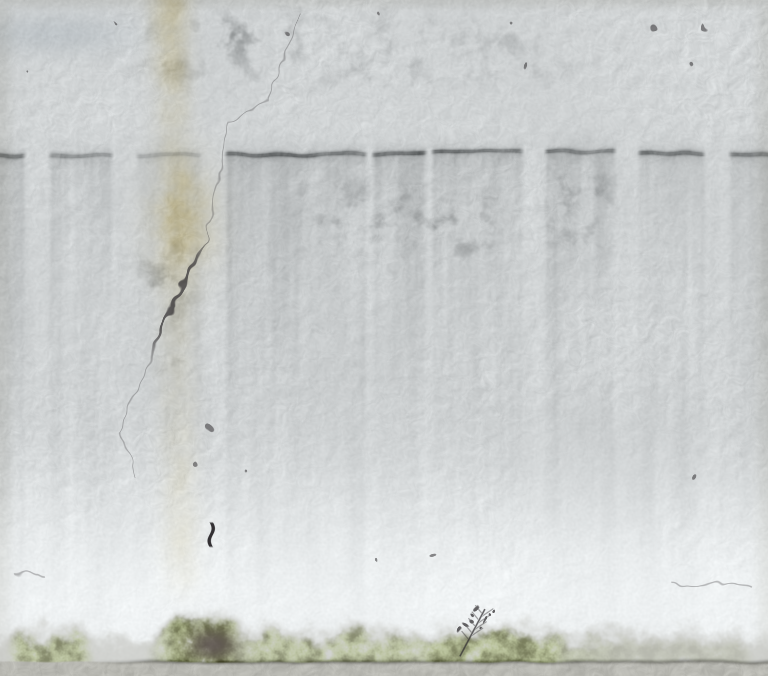
Write a WebGL 1 fragment shader that draws this texture.

```glsl
precision highp float;
// A weathered plaster wall: grain, a broken ledge line with rain streaks,
// a rusty column, a long crack and a mossy foot.
// Built from gradient noise, soft windows and segment distances.
uniform vec2 u_resolution;

const float ASPECT = 1.138;
const float FLOOR_Y = .021;
const float GRAIN = .085;
const float STREAK = .085;
const vec3 PLASTER = vec3(.815, .828, .832);
const vec3 GROUND = vec3(.725, .725, .7);
const vec3 RUST = vec3(.93, .89, .76);
const vec3 MOSS_LIGHT = vec3(.72, .76, .58);
const vec3 MOSS_DARK = vec3(.42, .44, .29);
const vec3 SOIL = vec3(.37, .33, .33);
const vec3 INK = vec3(.2, .19, .2);

vec2 hash2(vec2 c) {
  vec3 h = fract(c.xyx * vec3(.1031, .103, .0973));
  h += dot(h, h.yzx + 33.33);
  return fract((h.xx + h.yz) * h.zy);
}

float corner(vec2 cell, vec2 f, vec2 o) {
  return dot(hash2(cell + o) * 2. - 1., f - o);
}

float noise(vec2 p) {
  vec2 i = floor(p), f = p - i, w = f * f * (3. - 2. * f);
  return mix(mix(corner(i, f, vec2(0)), corner(i, f, vec2(1, 0)), w.x),
    mix(corner(i, f, vec2(0, 1)), corner(i, f, vec2(1)), w.x), w.y);
}

float fbm(vec2 p) {
  float sum = 0., amp = 1.;
  for (int i = 0; i < 4; i++) {
    sum += amp * noise(p);
    p = mat2(1.6, 1.2, -1.2, 1.6) * p + 17.3;
    amp *= .55;
  }
  return sum;
}

// Soft window between a and b
float span(float x, float a, float b, float s) {
  return smoothstep(a - s, a + s, x) * (1. - smoothstep(b - s, b + s, x));
}

float blob(vec2 p, float x, float y, float w, float h) {
  vec2 d = (p - vec2(x, y)) / vec2(w, h);
  return exp(-dot(d, d));
}

float seg(vec2 p, vec2 a, vec2 b) {
  vec2 d = b - a;
  return length(p - a - d * clamp(dot(p - a, d) / dot(d, d), 0., 1.));
}

float stroke(float d, float w) {
  float px = 1. / u_resolution.y;
  return 1. - smoothstep(w - .5 * px, w + px, d);
}

float crack(vec2 p) {
  vec2 a = vec2(.396, .852), b = vec2(.341, .819), c = vec2(.318, .703);
  vec2 d = vec2(.304, .644), e = vec2(.245, .525), f = vec2(.178, .362);
  float upper = min(min(seg(p, vec2(.445, .978), a), seg(p, a, b)), seg(p, b, c));
  return min(min(upper, seg(p, c, d)), min(seg(p, d, e), min(seg(p, e, f), seg(p, f, vec2(.2, .295)))));
}

void main() {
  vec2 p = gl_FragCoord.xy / u_resolution * vec2(ASPECT, 1);
  float x = p.x, y = p.y, broad = fbm(p * 5.), mid = fbm(p * 24. + 9.);
  vec2 jag = vec2(noise(p * 55.), noise(p * 55. + 31.)) * .012, q = p + jag;

  // Plaster, whiter at the foot, worn at the borders
  vec3 col = PLASTER + .125 * (1. - smoothstep(.1, .4, y)) + .022 * broad + .012 * mid;
  float rim = min(min(x, ASPECT - x), 1.5 - 1.5 * y);
  col -= vec3(.05, .053, .062) * (1. - smoothstep(0., .03, rim));
  col -= vec3(.06, .05, .04) * blob(p, .08, .95, .13, .03);

  // Ledge pieces and rain streaks
  float s = .005;
  float ledge = .8 * span(x, -.1, .036, s) + .7 * span(x, .074, .166, s) + .4 * span(x, .203, .297, s)
    + span(x, .335, .542, s) + span(x, .553, .631, s) + span(x, .641, .774, s)
    + .9 * span(x, .809, .911, s) + .8 * span(x, .947, 1.043, s) + .8 * span(x, 1.082, 1.3, s);
  float drop = .77 + .006 * blob(p, .8, y, .3, 1.) - y - .005 * noise(p * 28.);
  float line = exp(-drop * drop / .00001) + .35 * exp(-abs(drop) / .009);
  float fall = smoothstep(-.01, .01, drop) * exp(-max(drop, 0.) / .26);
  float streak = noise(p * vec2(42, 2.5)) + .6 * noise(p * vec2(110, 5));
  col -= STREAK * ledge * fall * (.85 + .9 * streak) + .025 * streak * span(y, .15, .75, .12);
  col -= .33 * ledge * min(line, 1.) * (1. + .5 * mid);

  // Sooty patches
  float soot = blob(p, .34, .945, .045, .03) + blob(p, .245, .58, .04, .06)
    + blob(p, .262, .46, .025, .025) + blob(p, .55, .68, .1, .05) + blob(p, .69, .66, .05, .05)
    + blob(p, .86, .7, .05, .07) + .5 * span(y, .87, .98, .04) * span(x, .2, .85, .1);
  col -= .17 * soot * smoothstep(-.1, .5, mid);

  // Rusty column
  float rust = blob(p, .272 - .02 * y, y, .026, 1.) * (.3 + .6 * smoothstep(.78, .98, y));
  rust += .9 * blob(p, .272, .67, .045, .08);
  col *= mix(vec3(1), RUST, rust * (1. + .7 * mid) * smoothstep(.08, .2, y));

  // Embossed grain lit from the upper left
  vec2 e = vec2(-.0016, .0016);
  float relief = GRAIN * (fbm((q - e) * 48.) - fbm((q + e) * 48.));
  col += relief * (.75 + .6 * broad) * (.45 + .55 * smoothstep(.1, .4, y)) + .025 * noise(p * 210.);

  // Cracks
  float heavy = span(y, .49, .63, .03);
  col = mix(col, INK, (.28 + .45 * heavy) * stroke(crack(q), .0007 + .0012 * heavy));
  float hair = min(seg(q, vec2(.99, .137), vec2(1.11, .134)), seg(q, vec2(.02, .15), vec2(.065, .149)));
  col = mix(col, INK, .3 * stroke(hair, .0008));

  // Flecks, denser near the top, and a chipped slit
  vec2 cell = floor(p * 15.), r = hash2(cell + 4.);
  float size = .0045 * r.y * step(r.x, .03 + .3 * smoothstep(.8, .93, y));
  float fleck = length(q - (cell + .25 + .5 * hash2(cell + 71.)) / 15.);
  col = mix(col, INK, .55 * stroke(fleck, size) * step(.0008, size));
  float slit = abs(x - .313 - .003 * sin((y - .209) * 170.));
  col = mix(col, INK, stroke(slit, .0022) * span(y, .191, .227, .002));

  // Moss and soil along the foot
  float mound = span(x, .24, .36, .03), clump = fbm(p * 38. + 50.);
  float growth = mound + .75 * span(x, .02, .13, .015) + .7 * span(x, .37, .61, .02)
    + .85 * span(x, .62, .84, .03) + .5 * span(x, .85, 1.11, .02);
  float top = .038 + .025 * growth + .018 * mound + .03 * mid;
  vec3 moss = mix(MOSS_LIGHT, MOSS_DARK, smoothstep(-.3, .5, clump + .35 * growth - .25));
  moss = mix(moss, GROUND, .65 * smoothstep(.8, .95, x));
  moss = mix(moss, SOIL, .85 * blob(p, .315, .046, .04, .024));
  col = mix(col, GROUND, .55 * (1. - smoothstep(top, top + .03, y)));
  float cover = 1. - smoothstep(top - .012, top + .012, y);
  col = mix(col, moss, cover * min(growth, 1.) * smoothstep(-.55, .1, clump + .3 * growth));

  // Small weed with alternating twigs
  vec2 root = vec2(.682, .03), tip = vec2(.718, .098);
  float weed = stroke(seg(p, root, tip), .0008);
  for (int i = 0; i < 9; i++) {
    float k = float(i);
    vec2 bud = mix(root, tip, .35 + .07 * k);
    vec2 leaf = bud + vec2(mod(k, 2.) * .028 - .01, .012);
    weed = max(weed, max(.6 * stroke(seg(p, bud, leaf), .0005), stroke(length(q - leaf), .0026)));
  }
  col = mix(col, INK, .75 * weed);

  // Ground strip and its shadow edge
  float edge = y - FLOOR_Y + .003 * noise(p * 20.);
  col = mix(GROUND + .05 * mid + relief, col, smoothstep(-.002, .002, edge));
  col -= .2 * exp(-edge * edge / .00001) * smoothstep(.12, .24, x);
  gl_FragColor = vec4(clamp(col, 0., 1.), 1);
}
```
